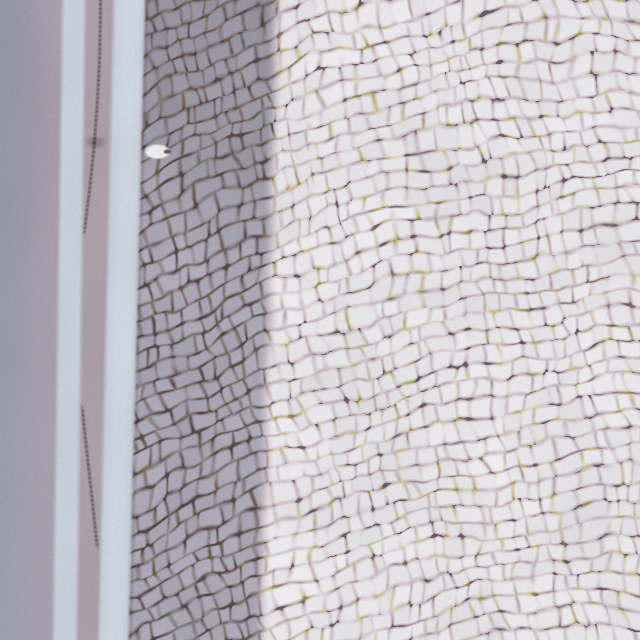
A WebGL 1 fragment shader for this texture:

```glsl
precision highp float;
// Pale hand-set mosaic wall, partly in shade, beside two glossy pipes and a cord.
// Rows of jittered tiles are bent by gradient noise; grout varies in tint and
// strength along each joint. Pipes and shade are soft slanted vertical bands.

uniform vec2 u_resolution;

#define TILES 37.0          // tiles across the canvas
#define GROUT_WIDTH 0.165   // half width of a joint, in tiles
#define JOINT_JITTER 0.30   // sideways scatter of upright joints
#define BEND 0.030          // large waves in the rows
#define WOBBLE 0.24         // small waves in the rows, in tiles
#define GRAIN 0.022         // fine colour grain
#define TILE_LIGHT vec3(0.895, 0.894, 0.908)
#define TILE_SHADE vec3(0.640, 0.628, 0.680)
#define PIPE_COLOR vec3(0.775, 0.808, 0.848)
#define WALL_COLOR vec3(0.615, 0.615, 0.680)
#define GROUT_DARK vec3(0.41, 0.34, 0.37)
#define GROUT_OCHRE vec3(0.70, 0.64, 0.38)

float hash(vec2 p) {
  vec3 q = fract(vec3(p.xyx) * 0.1031);
  q += dot(q, q.yzx + 33.33);
  return fract((q.x + q.y) * q.z);
}

float cornerSlope(vec2 corner, vec2 offset) {
  float angle = 6.2832 * hash(corner);
  return dot(vec2(cos(angle), sin(angle)), offset);
}

// Gradient noise, about -0.7 to 0.7.
float noise(vec2 p) {
  vec2 i = floor(p), f = p - i;
  vec2 u = f * f * f * (f * (f * 6.0 - 15.0) + 10.0);
  vec2 e = vec2(1.0, 0.0);
  return mix(mix(cornerSlope(i, f), cornerSlope(i + e, f - e), u.x),
             mix(cornerSlope(i + e.yx, f - e.yx), cornerSlope(i + 1.0, f - 1.0), u.x), u.y);
}

float band(float x, float left, float right, float soft) {
  return smoothstep(left - soft, left + soft, x) - smoothstep(right - soft, right + soft, x);
}

// Canvas position to bent tile coordinates: rows climb on the left, level out on the right.
vec2 bendRows(vec2 uv) {
  vec2 p = uv;
  p.y += -0.62 * uv.x + 0.30 * uv.x * uv.x;
  p.y += BEND * noise(uv * 4.5 + 3.0) + 0.4 * BEND * noise(uv * 11.0 + 40.0);
  p.x += 0.16 * uv.y + BEND * noise(uv * 5.0 + 71.0) + 0.4 * BEND * noise(uv * 10.0 + 19.0);
  p = p * TILES + 60.0;
  return p + WOBBLE * vec2(noise(p * 0.7 + 9.0), 1.4 * noise(p * 0.75 + 27.0));
}

vec3 mosaic(vec2 uv, float lit) {
  vec2 p = bendRows(uv);
  float row = floor(p.y), rise = p.y - row;
  float x = p.x + 0.45 * hash(vec2(row, 5.0));
  float column = floor(x), cell = column;

  // Nearest upright joint, and which tile we are in.
  float sideGap = 1.0;
  for (int k = 0; k < 2; k++) {
    vec2 id = vec2(column + float(k), row);
    float lean = (rise - 0.5) * (hash(id + 17.0) - 0.5) * 0.4;
    float fromJoint = x - id.x - JOINT_JITTER * (2.0 * hash(id) - 1.0) - lean;
    sideGap = min(sideGap, abs(fromJoint));
    cell += step(0.0, fromJoint) - (k == 0 ? 1.0 : 0.0);
  }
  float rowGap = min(rise, 1.0 - rise);

  // Joint coverage, faded unevenly along its length.
  float width = GROUT_WIDTH + 0.06 * noise(p * 1.1 + 8.0) + 0.5 * TILES / u_resolution.y;
  float across = 1.0 - smoothstep(0.0, width, rowGap);
  float upright = 1.0 - smoothstep(0.0, width, sideGap);
  float rowLine = floor(p.y + 0.5);
  float worn = noise(vec2(p.x * 1.1, rowLine * 7.3));
  float patchy = smoothstep(0.05, 0.45, noise(uv * 7.0 + 13.0));
  float strength = 0.50 + 0.75 * worn + 0.15 * patchy;
  float ink = max(across * strength, upright * (0.40 + 0.75 * noise(p * 0.9 + 50.0)));

  // Blots of uneven weight gather where joints cross.
  float blot = (1.0 - smoothstep(0.0, 0.3, length(vec2(rowGap, sideGap))));
  ink += blot * clamp(0.25 + 1.1 * noise(p * 0.9 + 140.0), 0.0, 0.7);
  ink = clamp(ink + 0.22 * (1.0 - lit) * max(across, upright), 0.0, 1.0);

  // Grout tint runs from pink through ochre to a dark plum.
  vec3 pink = vec3(0.69, 0.60, 0.64);
  float ochre = smoothstep(0.02, 0.32, noise(p * 1.3 + 90.0));
  vec3 grout = mix(pink, GROUT_OCHRE, ochre);
  grout = mix(grout, GROUT_DARK, smoothstep(0.55, 0.95, ink) * (1.0 - 0.6 * ochre));
  vec3 shadeGrout = mix(grout * 0.72, vec3(0.35, 0.31, 0.29), 0.5);

  vec3 tile = mix(TILE_SHADE * (1.04 - 0.12 * smoothstep(0.5, 1.0, uv.y)), TILE_LIGHT, lit);
  tile += 0.035 * (hash(vec2(cell, row) + 31.0) - 0.5) + 0.04 * noise(uv * 6.0);
  tile += vec3(0.02, -0.01, -0.005) * band(lit, 0.2, 0.9, 0.2);
  return mix(tile, mix(shadeGrout, grout, lit), ink);
}

void main() {
  vec2 uv = gl_FragCoord.xy / u_resolution;
  float x = uv.x, y = uv.y;

  // Mosaic, with the shade ending in a soft wavering edge.
  float shadeEdge = mix(0.408, 0.432, y) + 0.008 * noise(vec2(y * 9.0, 2.0));
  vec3 color = mosaic(uv, smoothstep(-0.013, 0.013, x - shadeEdge));

  // White knob on the shaded tiles, with a dark hole.
  vec2 knob = (uv - vec2(0.246, 0.763)) / vec2(0.021, 0.012);
  color = mix(color, vec3(0.92), 1.0 - smoothstep(0.7, 1.1, length(knob)));
  color = mix(color, GROUT_DARK, 1.0 - smoothstep(0.15, 0.4, length(knob - vec2(0.75, 0.0))));

  // Plain wall, warmer between the pipes.
  float wallEdge = mix(0.200, 0.226, y);
  vec3 wall = mix(WALL_COLOR, vec3(0.665, 0.620, 0.660), smoothstep(0.0, 0.13, x));
  wall += 0.025 * noise(uv * 5.0) - 0.03 * y * (1.0 - smoothstep(0.0, 0.1, x));
  color *= 1.0 - 0.15 * band(x, wallEdge, wallEdge + 0.006, 0.004);

  // Cord in two hanging lengths, twisted into fine beads.
  float drop = (1.0 - y) / 0.365;
  float upper = 0.157 - 0.026 * drop * drop;
  float lower = mix(0.152, 0.128, (y - 0.145) / 0.22);
  float cord = band(x, upper - 0.0025, upper + 0.0025, 0.002) * smoothstep(0.625, 0.645, y)
             + band(x, lower - 0.0025, lower + 0.0025, 0.002) * band(y, 0.145, 0.365, 0.008);
  wall = mix(wall, GROUT_DARK, cord * (0.65 + 0.2 * sin(y * 900.0)));
  wall -= 0.12 * (1.0 - smoothstep(0.3, 1.0, length((uv - vec2(0.15, 0.778)) / vec2(0.02, 0.012))));
  color = mix(wall, color, smoothstep(-0.003, 0.003, x - wallEdge));

  // Two leaning pipes with a faint sheen.
  float nearPipe = band(x, mix(0.083, 0.098, y), mix(0.120, 0.133, y), 0.005);
  float farPipe = band(x, mix(0.154, 0.178, y), wallEdge, 0.005);
  float sheen = 0.025 * band(x, mix(0.165, 0.190, y), wallEdge - 0.008, 0.008);
  color = mix(color, PIPE_COLOR + sheen + 0.02 * noise(uv * 8.0), max(nearPipe, farPipe));

  // Fine colour grain.
  vec2 g = uv * 190.0;
  color += GRAIN * vec3(noise(g), noise(g + 37.0), noise(g + 83.0));
  gl_FragColor = vec4(clamp(color, 0.0, 1.0), 1.0);
}
```
